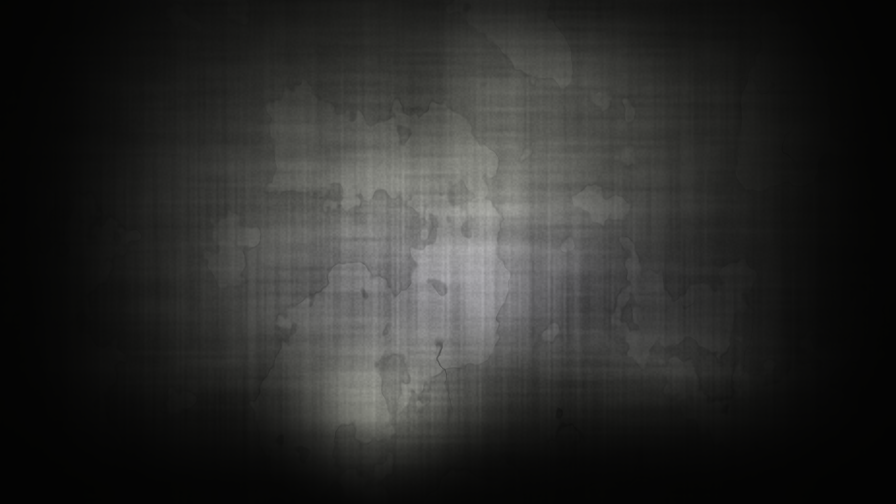
A Shadertoy shader for this background:

```glsl
// A dim, worn concrete wall lit from its middle and fading to black at the rim.
// Soft elliptical glows set the light; stretched value noise adds streaks and
// weave, while thresholded fractal noise forms peeled plaster and thin cracks.
#define STREAK_AMOUNT 0.34
#define WEAVE_AMOUNT 0.13
#define MOTTLE_AMOUNT 0.55
#define PATCH_AMOUNT 0.13
#define CRACK_AMOUNT 0.40
#define GRAIN_AMOUNT 0.10
#define BLACK_LEVEL 0.012
#define WARM_GREY vec3(1.00, 1.01, 0.95)
#define COOL_GREY vec3(0.99, 0.985, 1.01)

float hash(vec2 p) {
    vec3 q = fract(vec3(p.xyx) * 0.1031);
    q += dot(q, q.yzx + 33.33);
    return fract((q.x + q.y) * q.z);
}

float noise(vec2 p) {
    vec2 cell = floor(p);
    vec2 f = fract(p);
    f = f * f * (3.0 - 2.0 * f);
    float low = mix(hash(cell), hash(cell + vec2(1, 0)), f.x);
    float high = mix(hash(cell + vec2(0, 1)), hash(cell + vec2(1, 1)), f.x);
    return mix(low, high, f.y);
}

float fbm(vec2 p) {
    float sum = 0.0, amp = 0.5;
    for (int i = 0; i < 5; i++) {
        sum += amp * noise(p);
        p = mat2(0.8, 0.6, -0.6, 0.8) * p * 2.03 + 17.0;
        amp *= 0.5;
    }
    return sum / 0.97;
}

// Soft elliptical spot, 1 at its centre.
float glow(vec2 uv, vec2 centre, vec2 radius) {
    vec2 d = (uv - centre) / radius;
    return exp(-dot(d, d));
}

// Large-scale light over the wall.
float wallLight(vec2 uv) {
    float light = 0.25 * glow(uv, vec2(0.50, 0.57), vec2(0.36, 0.52));
    light += 0.27 * glow(uv, vec2(0.48, 0.49), vec2(0.20, 0.29));
    light += 0.20 * glow(uv, vec2(0.43, 0.19), vec2(0.09, 0.12));
    light += 0.09 * glow(uv, vec2(0.75, 0.27), vec2(0.09, 0.07));
    light += 0.08 * glow(uv, vec2(0.59, 0.88), vec2(0.13, 0.13));
    light -= 0.06 * glow(uv, vec2(0.48, 0.80), vec2(0.04, 0.22));

    // The floor shadow dips under the bright spot left of centre.
    float dip = 0.08 * glow(vec2(uv.x, 0.0), vec2(0.43, 0.0), vec2(0.09, 1.0));
    float floorFade = smoothstep(0.02, 0.30, uv.y + dip);
    float sideFade = smoothstep(0.0, 0.22, uv.x) * smoothstep(1.0, 0.80, uv.x);
    float topFade = mix(0.65, 1.0, smoothstep(1.0, 0.82, uv.y));
    return light * mix(0.12, 1.0, floorFade) * mix(0.15, 1.0, sideFade) * topFade;
}

// Brushed vertical streaks, stronger on the lower half.
float streaks(vec2 p) {
    float fine = noise(p * vec2(190.0, 5.0));
    float broad = noise(p * vec2(70.0, 2.5) + 31.0);
    float wide = noise(p * vec2(22.0, 1.8) + 57.0);
    float strength = mix(1.0, 0.6, smoothstep(0.45, 0.9, p.y));
    return (0.45 * fine + 0.35 * broad + 0.20 * wide - 0.5) * strength;
}

// Peeled plaster: flat islands with a crisp, ragged rim.
float plaster(vec2 p) {
    float height = fbm(p * vec2(6.5, 5.5) + 4.0);
    float island = smoothstep(0.56, 0.585, height);
    float rim = smoothstep(0.02, 0.0, abs(height - 0.56));
    return island - 0.7 * rim * noise(p * 14.0);
}

// Cracks along a noise level line, kept to a few regions.
float cracks(vec2 p, vec2 uv) {
    vec2 q = p + 0.04 * vec2(fbm(p * 14.0), fbm(p * 14.0 + 9.0));
    float line = abs(fbm(q * vec2(5.0, 3.0) + 23.0) - 0.5);
    float region = glow(uv, vec2(0.66, 0.26), vec2(0.14, 0.15))
                 + glow(uv, vec2(0.46, 0.33), vec2(0.06, 0.07))
                 + 0.7 * glow(uv, vec2(0.87, 0.64), vec2(0.08, 0.18));
    float broken = smoothstep(0.35, 0.6, noise(p * 11.0 + 3.0));
    return smoothstep(0.011, 0.0, line) * broken * min(region, 1.0);
}

void mainImage(out vec4 fragColor, in vec2 fragCoord) {
    vec2 uv = fragCoord / iResolution.xy;
    vec2 p = fragCoord / iResolution.y;

    // Surface detail as a multiplier on the light.
    float surface = 1.0 + STREAK_AMOUNT * streaks(p);
    surface += WEAVE_AMOUNT * (noise(p * vec2(7.0, 120.0)) - 0.5);
    surface += WEAVE_AMOUNT * (noise(p * vec2(3.0, 24.0) + 8.0) - 0.5);
    surface += MOTTLE_AMOUNT * (fbm(p * vec2(4.0, 5.0) + 12.0) - 0.5);
    surface += PATCH_AMOUNT * plaster(p);
    surface += GRAIN_AMOUNT * (noise(p * 260.0) - 0.5);
    surface *= 1.0 - CRACK_AMOUNT * cracks(p, uv);

    // Cool grey band through the lower middle, warm grey elsewhere.
    float cool = glow(uv, vec2(0.54, 0.42), vec2(0.28, 0.17));
    cool = clamp(cool + 0.5 * (fbm(p * 3.0 + 40.0) - 0.5), 0.0, 1.0);
    vec3 tint = mix(WARM_GREY, COOL_GREY, cool);

    fragColor = vec4(tint * (BLACK_LEVEL + wallLight(uv) * surface), 1.0);
}
```
